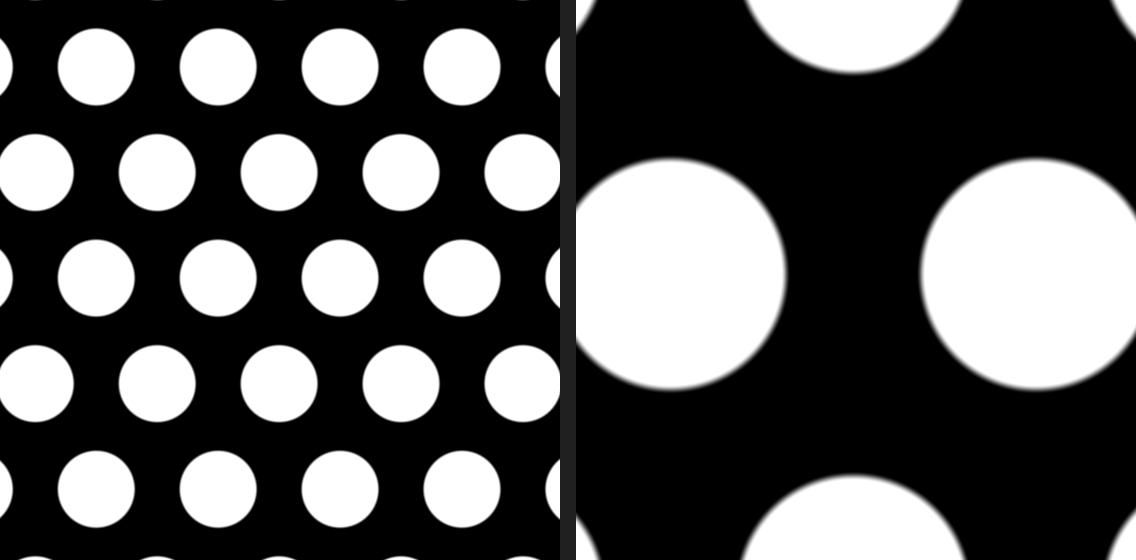
Left: the whole. Right: its middle third, enlarged.
Give the GLSL for this pattern, as a three.js fragment shader.

```glsl
varying vec2 vUv;

const vec3 GROUND = vec3(0.0);
const vec3 DOT = vec3(1.0);
const float SPACING = 0.2177;            // between dot centres in a row
const float ROW_HEIGHT = 0.1885;         // between neighbouring rows
const float RADIUS = 0.0686;
const float SOFTNESS = 0.0028;           // half width of the edge blend
const vec2 ANCHOR = vec2(0.3896, 0.5034); // centre of one dot

// Signed distance to the nearest disc in staggered rows
float staggeredDots(vec2 p, vec2 pitch, float radius) {
  float row = floor(p.y / pitch.y + 0.5);
  float shift = 0.5 * mod(row, 2.0);
  float column = floor(p.x / pitch.x - shift + 0.5);
  vec2 centre = vec2(column + shift, row) * pitch;
  return length(p - centre) - radius;
}

// Coverage of a shape, blended across its outline
float fillMask(float dist, float softness) {
  return 1.0 - smoothstep(-softness, softness, dist);
}

void main() {
  float dist = staggeredDots(vUv - ANCHOR, vec2(SPACING, ROW_HEIGHT), RADIUS);
  vec3 color = mix(GROUND, DOT, fillMask(dist, SOFTNESS));
  gl_FragColor = vec4(color, 1.0);
}
```
